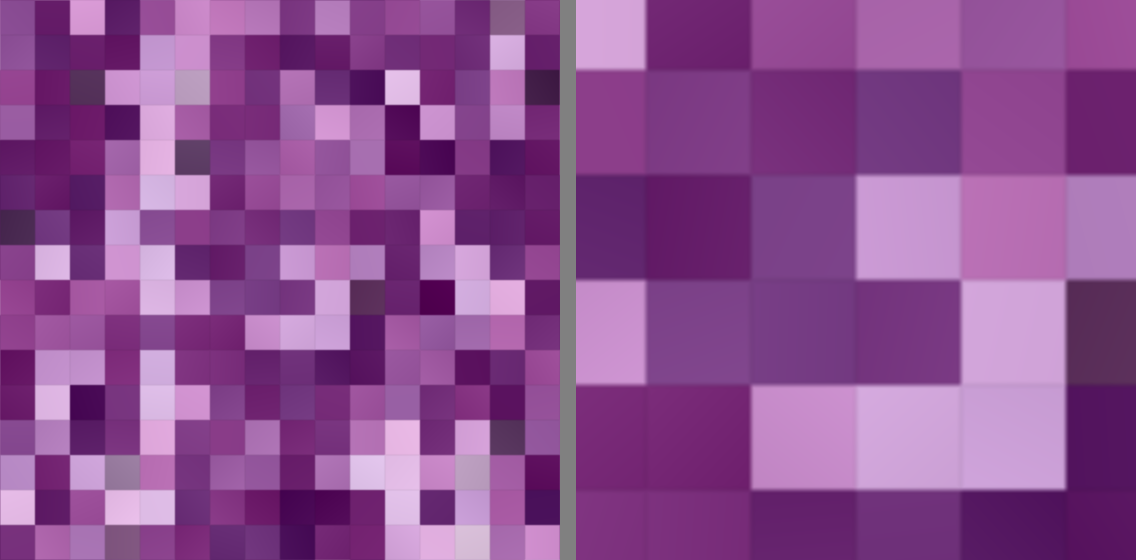
Left, the full canvas; right, a detail of the centre.
This pattern is drawn by a WebGL 2 fragment shader. Its source:

```glsl
#version 300 es
precision highp float;
// Draws a 16 by 16 mosaic of plum, violet and lilac squares with soft edges.

uniform vec2 u_resolution;
out vec4 fragColor;

const float CELLS = 16.0;

// Integer hash: three values in 0..1 per cell and seed.
vec3 hash3(vec2 cell, int seed) {
    uvec3 v = uvec3(ivec3(ivec2(cell) + 64, seed));
    v = v * 1664525u + 1013904223u;
    v.x += v.y * v.z; v.y += v.z * v.x; v.z += v.x * v.y;
    v ^= v >> 16u;
    v.x += v.y * v.z; v.y += v.z * v.x; v.z += v.x * v.y;
    return vec3(v >> 8u) / 16777216.0;
}

// Purple ramp, spaced so that an even tone gives the wanted share of each shade.
vec3 purpleRamp(float tone) {
    const float stops[7] = float[7](0.0, 0.11, 0.355, 0.58, 0.73, 0.865, 0.98);
    const vec3 shades[7] = vec3[7](
        vec3(0.29, 0.02, 0.31), vec3(0.37, 0.10, 0.38), vec3(0.47, 0.20, 0.48),
        vec3(0.60, 0.33, 0.60), vec3(0.71, 0.47, 0.71), vec3(0.80, 0.59, 0.81),
        vec3(0.89, 0.74, 0.89));
    vec3 color = shades[0];
    for (int i = 1; i < 7; i++) {
        float blend = clamp((tone - stops[i - 1]) / (stops[i] - stops[i - 1]), 0.0, 1.0);
        color = mix(color, shades[i], blend);
    }
    return color;
}

// Some cells borrow the tone of the cell beside or below, forming clumps.
float clumpedTone(vec2 cell) {
    vec2 source = cell;
    for (int i = 0; i < 3; i++) {
        vec3 walk = hash3(source, 1);
        if (walk.x > 0.36) break;
        source -= walk.y < 0.4 ? vec2(1.0, 0.0) : vec2(0.0, 1.0);
    }
    float jitter = (hash3(cell, 2).x - 0.5) * 0.11;
    return clamp(hash3(source, 3).x + jitter, 0.0, 1.0);
}

vec3 cellColor(vec2 cell, vec2 p) {
    vec3 color = purpleRamp(clumpedTone(cell));

    // Hue drifts from pink to blue violet; a few cells turn greyish.
    vec3 variety = hash3(cell, 4);
    color += mix(vec3(0.025, -0.03, 0.0), vec3(-0.025, 0.025, 0.025), variety.x);
    float grey = dot(color, vec3(0.3, 0.5, 0.2));
    color = mix(color, vec3(grey), 0.45 * step(0.96, variety.y));

    // Gentle shading across the square.
    vec2 slope = hash3(cell, 5).xy - 0.5;
    return color + 0.06 * dot(slope, p - cell - 0.5);
}

void main() {
    vec2 p = gl_FragCoord.xy / u_resolution * CELLS;
    float pixel = CELLS / min(u_resolution.x, u_resolution.y);

    // Blend the four nearest cells only in a narrow band at their borders.
    vec2 base = floor(p - 0.5);
    vec2 offset = p - base - 1.0;
    float softness = max(0.035, 0.75 * pixel);
    vec2 blend = smoothstep(-softness, softness, offset);
    vec3 lower = mix(cellColor(base, p), cellColor(base + vec2(1.0, 0.0), p), blend.x);
    vec3 upper = mix(cellColor(base + vec2(0.0, 1.0), p), cellColor(base + 1.0, p), blend.x);
    vec3 color = mix(lower, upper, blend.y);

    // Faint dark seams keep similar neighbours apart.
    vec2 seam = 1.0 - smoothstep(0.0, softness * 1.5, abs(offset));
    color *= 1.0 - 0.04 * max(seam.x, seam.y);

    fragColor = vec4(clamp(color, 0.0, 1.0), 1.0);
}
```
